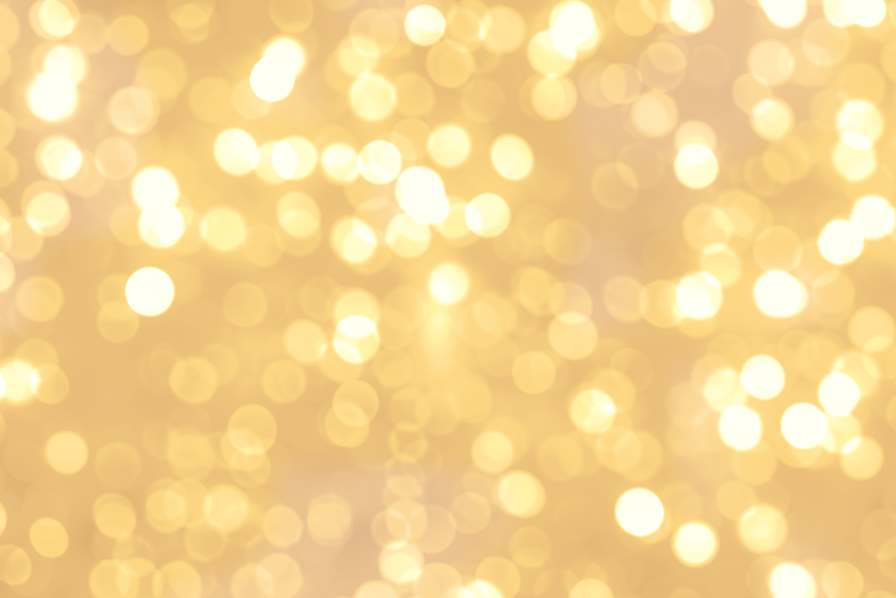
Reproduce this background procedurally as a WebGL 2 fragment shader.

```glsl
#version 300 es
precision highp float;

uniform vec2 u_resolution;
out vec4 fragColor;

float hash(vec2 p) {
    return fract(sin(dot(p, vec2(127.1, 311.7))) * 43758.5453);
}

float noise(vec2 p) {
    vec2 cell = floor(p), f = fract(p);
    f = f * f * (3.0 - 2.0 * f);
    return mix(mix(hash(cell), hash(cell + vec2(1, 0)), f.x),
               mix(hash(cell + vec2(0, 1)), hash(cell + vec2(1, 1)), f.x), f.y);
}

float glow(vec2 p, vec2 center, vec2 size) {
    vec2 q = (p - center) / size;
    return exp(-dot(q, q));
}

// Where the bright lights gather, 0 to 1
float gathering(vec2 p) {
    float g = 0.4 * smoothstep(0.25, 0.75, noise(p * 4.0 + 3.0));
    g += 0.75 * glow(p, vec2(0.72, 0.68), vec2(0.20, 0.18));
    g += 0.55 * glow(p, vec2(0.35, 0.75), vec2(0.22, 0.20));
    g += 0.65 * glow(p, vec2(0.02, 0.42), vec2(0.12, 0.22));
    g += 0.65 * glow(p, vec2(1.38, 0.36), vec2(0.14, 0.18));
    g += 0.55 * glow(p, vec2(1.36, 0.82), vec2(0.14, 0.16));
    g -= 0.50 * glow(p, vec2(1.06, 0.90), vec2(0.10, 0.15));
    g -= 0.40 * glow(p, vec2(0.50, 0.33), vec2(0.16, 0.12));
    return clamp(g, 0.0, 1.0);
}

// One layer of scattered lens discs on a jittered grid
float discLayer(vec2 p, float seed, bool bright) {
    const float spacing = 0.12;
    vec2 shift = vec2(hash(vec2(seed, 1.7)), hash(vec2(seed, 5.3)));
    vec2 home = floor(p / spacing + shift);
    float light = 0.0;
    for (int y = -1; y <= 1; y++) {
        for (int x = -1; x <= 1; x++) {
            vec2 cell = home + vec2(x, y);
            vec2 key = cell + seed * 17.3;
            vec2 jitter = vec2(hash(key), hash(key + 31.7)) - 0.5;
            vec2 center = (cell + 0.5 + 0.7 * jitter - shift) * spacing;
            float chance = bright ? 0.06 + 0.55 * gathering(center) : 0.6;
            if (hash(key + 57.1) > chance) continue;

            // Slightly squashed along a diagonal
            vec2 d = p - center;
            vec2 diagonal = normalize(vec2(1.0, 0.6 + 0.8 * hash(key + 11.9)));
            d += diagonal * dot(d, diagonal) * 0.2 * pow(hash(key + 73.3), 3.0);
            float dist = length(d);
            float radius = mix(0.034, 0.042, hash(key + 91.7));
            float blur = mix(0.003, 0.009, hash(key + 23.9));
            float disc = 1.0 - smoothstep(radius - blur, radius + blur, dist);

            float r = hash(key + 43.1);
            if (bright) {
                float power = 0.3 + 0.45 * r * r;
                light += power * (disc + 0.28 * exp(-dist * dist / 0.0026));
            } else {
                float rim = 0.85 + 0.25 * smoothstep(0.5, 1.0, dist / radius);
                light += (0.02 + 0.2 * r * r * r) * disc * rim;
            }
        }
    }
    return light;
}

// Tan through gold and cream to warm white
vec3 goldRamp(float t) {
    vec3 c = mix(vec3(0.87, 0.69, 0.44), vec3(0.92, 0.75, 0.48), smoothstep(0.0, 0.2, t));
    c = mix(c, vec3(0.99, 0.84, 0.51), smoothstep(0.2, 0.45, t));
    c = mix(c, vec3(1.00, 0.89, 0.60), smoothstep(0.45, 0.65, t));
    c = mix(c, vec3(1.00, 0.95, 0.65), smoothstep(0.65, 0.76, t));
    c = mix(c, vec3(1.00, 0.99, 0.79), smoothstep(0.76, 0.88, t));
    return mix(c, vec3(1.00, 1.00, 0.95), smoothstep(0.88, 1.08, t));
}

void main() {
    vec2 p = gl_FragCoord.xy / u_resolution.y;

    // Blurred backdrop
    float haze = 0.5 * noise(p * 5.0) + 0.3 * noise(p * 10.0 + 7.0) + 0.2 * noise(p * 19.0 + 13.0);
    float light = -0.1 + 0.5 * haze + 0.17 * gathering(p);

    // Soft upright smear of light
    light += 0.5 * glow(p, vec2(0.73, 0.45), vec2(0.04, 0.10));

    // Faint discs, then bright ones
    for (int i = 0; i < 8; i++) light += discLayer(p, float(i) + 1.0, false);
    for (int i = 0; i < 3; i++) light += discLayer(p, float(i) + 21.0, true);

    // Pale rosy patches
    vec3 color = goldRamp(light);
    float blush = smoothstep(0.55, 0.85, noise(p * 6.0 + 40.0));
    color += vec3(0.0, 0.01, 0.09) * blush * (1.0 - smoothstep(0.7, 1.0, light));

    fragColor = vec4(clamp(color, 0.0, 1.0), 1.0);
}
```
